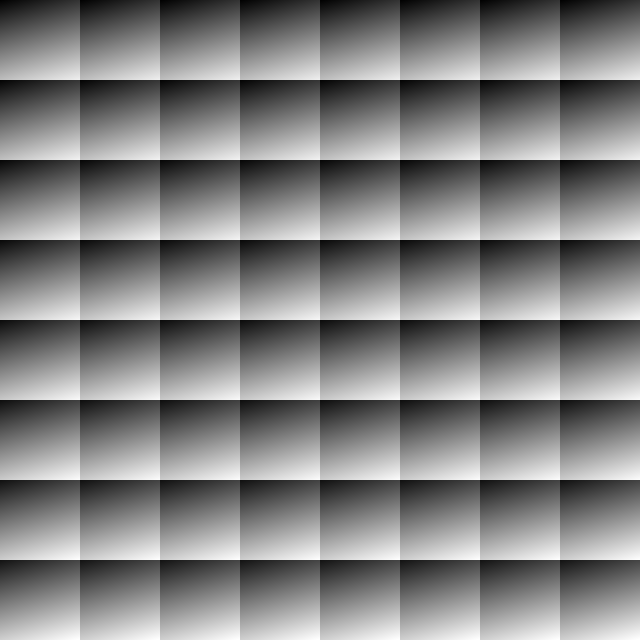
A WebGL 2 fragment shader for this pattern:

```glsl
#version 300 es
precision highp float;
// Eight by eight grid of grey ramps, dark at upper left and light at lower right.

uniform vec2 u_resolution;
out vec4 outColor;

const float TILES = 8.0;         // repeats across and down
const float RAMP_ACROSS = 0.20;  // brightness gained from left to right in a tile
const float RAMP_DOWN = 0.74;    // brightness gained from top to bottom in a tile
const float ROW_LIFT = 0.07;     // brightness gained from the top row to the bottom row
const vec3 DARK = vec3(0.0);
const vec3 LIGHT = vec3(1.0);

// Integral of fract(x), used to filter the sawtooth.
vec2 sawIntegral(vec2 x) {
    vec2 f = fract(x);
    return 0.5 * (floor(x) + f * f);
}

// Sawtooth averaged over one pixel, so tile edges stay smooth.
vec2 smoothSaw(vec2 x, vec2 width) {
    return (sawIntegral(x + 0.5 * width) - sawIntegral(x - 0.5 * width)) / width;
}

void main() {
    // Tile space runs rightward and downward.
    vec2 uv = gl_FragCoord.xy / u_resolution;
    vec2 grid = vec2(uv.x, 1.0 - uv.y) * TILES;
    vec2 pixelSize = TILES / u_resolution;

    // Ramp inside each tile.
    vec2 ramp = smoothSaw(grid, pixelSize);
    float shade = dot(ramp, vec2(RAMP_ACROSS, RAMP_DOWN));

    // Lower rows are slightly lighter.
    shade += ROW_LIFT * floor(grid.y) / (TILES - 1.0);

    outColor = vec4(mix(DARK, LIGHT, clamp(shade, 0.0, 1.0)), 1.0);
}
```
